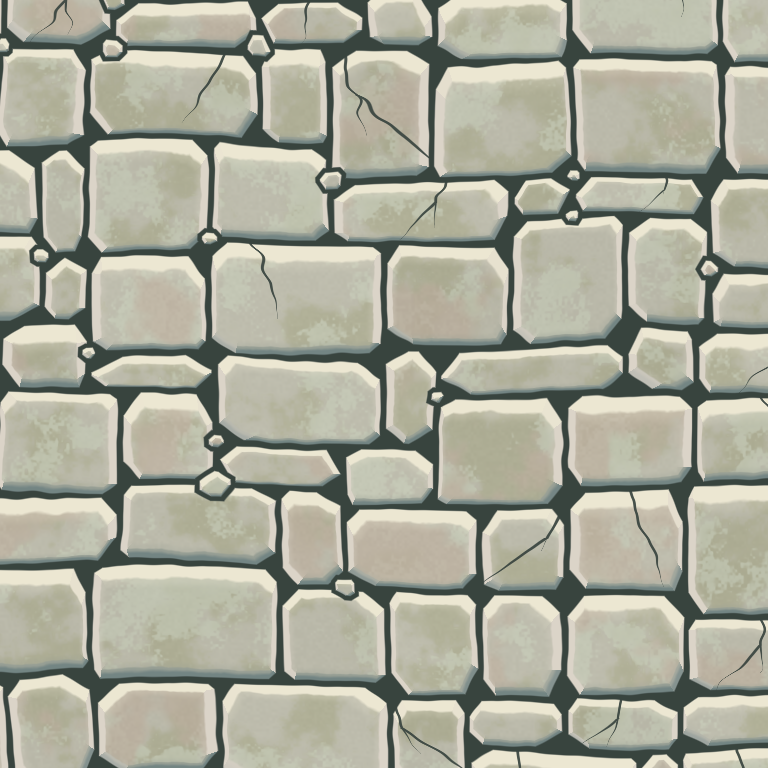
A three.js fragment shader for this texture:

```glsl
// Painted dry-stone wall: a jittered grid whose joints alternate direction gives
// unequal blocks; each becomes a chamfered, bevelled stone lit from the top left,
// with mottled faces, cracks, and pebbles wedged into the junctions.

varying vec2 vUv;

const vec2 GRID = vec2(6.5, 8.8);
const float GAP = 0.0036;

const vec3 JOINT = vec3(0.22, 0.265, 0.245);
const vec3 STONE = vec3(0.735, 0.73, 0.67);
const vec3 OLIVE = vec3(0.665, 0.665, 0.555);
const vec3 LICHEN = vec3(0.765, 0.785, 0.71);
const vec3 ROSE = vec3(0.735, 0.685, 0.62);
const vec3 CREAM = vec3(0.925, 0.905, 0.825);
const vec3 PALE = vec3(0.86, 0.83, 0.785);
const vec3 TEAL = vec3(0.45, 0.52, 0.515);
const vec3 SHADE = vec3(0.59, 0.62, 0.58);

float hash(vec2 p, float seed) {
  vec3 q = fract(p.xyx * vec3(0.1031, 0.1030, 0.0973) + seed * 0.0711);
  q += dot(q, q.yzx + 33.33);
  return fract((q.x + q.y) * q.z);
}

float noise(vec2 p) {
  vec2 i = floor(p);
  vec2 f = fract(p);
  f = f * f * (3.0 - 2.0 * f);
  return mix(mix(hash(i, 0.0), hash(i + vec2(1.0, 0.0), 0.0), f.x),
             mix(hash(i + vec2(0.0, 1.0), 0.0), hash(i + 1.0, 0.0), f.x), f.y);
}

float fbm(vec2 p) {
  return 0.55 * noise(p) + 0.28 * noise(p * 2.3 + 7.1) + 0.17 * noise(p * 5.9 + 3.7);
}

// Each grid vertex carries one joint: its shifted position on both axes.
vec2 jointAt(vec2 v) {
  return v + (hash(v, 1.0) - 0.5) * vec2(0.74, 0.64);
}

// Lower left (xy) and upper right (zw) of a block, in canvas units.
vec4 blockRect(vec2 cell) {
  vec2 bl = jointAt(cell);
  vec2 br = jointAt(cell + vec2(1.0, 0.0));
  vec2 tl = jointAt(cell + vec2(0.0, 1.0));
  vec2 tr = jointAt(cell + 1.0);
  bool even = mod(cell.x + cell.y, 2.0) < 0.5;
  vec4 r = even ? vec4(bl.x, br.y, tr.x, tl.y) : vec4(tl.x, bl.y, br.x, tr.y);
  return r / GRID.xyxy;
}

// Eight tilted planes: x = distance, y = depth in bevel widths, zw = facet normal.
vec4 stoneShape(vec2 p, vec2 extent, float chamfer, vec2 id) {
  vec4 s = vec4(-1.0, 9.0, 0.0, 0.0);
  float fit = clamp(min(extent.x, extent.y) / 0.04, 0.4, 1.0);
  for (int k = 0; k < 8; k++) {
    float side = float(k);
    float diagonal = mod(side, 2.0);
    float r = hash(id, side + 2.0);
    float angle = side * 0.785398;
    vec2 pivot = extent * floor(vec2(cos(angle), sin(angle)) * 1.2 + 0.5);
    angle += (r - 0.5) * mix(0.06, 0.7, diagonal);
    vec2 n = vec2(cos(angle), sin(angle));
    float cut = diagonal * chamfer * mix(0.25, 1.0, hash(id, side + 11.0));
    float d = dot(p - pivot, n) + cut;
    float width = (0.009 + 0.007 * max(n.y, 0.0)) * mix(0.65, 1.4, hash(id, side + 21.0));
    float depth = -d / (width * fit);
    s.x = max(s.x, d);
    if (depth < s.y) s.yzw = vec3(depth, n);
  }
  return s;
}

// Jagged crack from the top, bending away by kink below the fork; 1 inside.
float crack(vec2 p, float lean, float kink, float fork, float end, float seed) {
  float path = lean * p.y + 0.016 * (noise(vec2(p.y * 55.0, seed * 91.0)) - 0.5);
  path += max(fork - p.y, 0.0) * kink;
  float slope = lean - kink * step(p.y, fork);
  float d = abs(p.x - path) * inversesqrt(1.0 + slope * slope);
  float width = 0.0017 * smoothstep(end, end + 0.05, p.y);
  return (1.0 - smoothstep(width - 0.0008, width + 0.0008, d)) * step(end, p.y);
}

vec3 faceColor(vec2 p, vec2 id) {
  vec2 q = p + id * 3.7;
  float grain = noise(p * 260.0) - 0.5;
  float patches = fbm(q * 15.0) + grain * 0.12;
  vec3 c = mix(STONE, OLIVE, 0.75 * smoothstep(0.42, 0.66, patches));
  c = mix(c, LICHEN, 0.7 * smoothstep(0.54, 0.68, fbm(q * 17.0 + 31.0) + grain * 0.16));
  float rosy = step(0.6, hash(id, 41.0));
  c = mix(c, ROSE, rosy * 0.75 * smoothstep(0.42, 0.62, fbm(q * 12.0 + 57.0)));
  return c + grain * 0.018 + (hash(id, 42.0) - 0.5) * 0.03;
}

vec3 bevelColor(vec2 n, float depth) {
  vec3 lit = mix(PALE, CREAM, smoothstep(0.1, 0.7, n.y));
  vec3 shadow = mix(TEAL, SHADE, smoothstep(0.35, 0.85, depth));
  return mix(lit, shadow, smoothstep(0.4, 0.85, dot(n, vec2(0.35, -0.94))));
}

void main() {
  // Slow warp slants the joints, fine warp roughens the edges.
  vec2 p = vUv + 0.018 * (vec2(noise(vUv * 5.0), noise(vUv * 5.0 + 40.0)) - 0.5);
  p += 0.003 * (vec2(noise(vUv * 45.0), noise(vUv * 45.0 + 90.0)) - 0.5);

  // Find the enclosing block and the nearest pebble.
  vec2 home = floor(p * GRID);
  vec2 id = home;
  vec4 rect = blockRect(home);
  vec4 pebble = vec4(1.0, 9.0, 0.0, 0.0);
  vec2 pebbleId = home;
  for (int j = -1; j <= 1; j++) {
    for (int i = -1; i <= 1; i++) {
      vec2 cell = home + vec2(float(i), float(j));
      vec4 r = blockRect(cell);
      if (all(greaterThanEqual(p, r.xy)) && all(lessThan(p, r.zw))) { rect = r; id = cell; }
      float pick = hash(cell, 51.0);
      if (pick < 0.42) {
        float size = mix(0.008, 0.021, pow(hash(cell, 52.0), 2.0));
        vec4 s = stoneShape(p - r.xy, size * vec2(1.0, 0.85), size * 0.6, cell + 50.0);
        if (s.x < pebble.x) { pebble = s; pebbleId = cell + 50.0; }
      }
    }
  }

  vec2 local = p - 0.5 * (rect.xy + rect.zw);
  vec2 extent = 0.5 * (rect.zw - rect.xy) - GAP;
  vec4 s = stoneShape(local, extent, 0.019, id);
  s.x = max(s.x, 1.5 * GAP - pebble.x);

  // Cracks run through the wider blocks only.
  float cracks = 0.0;
  if (hash(id, 61.0) < 0.4 && extent.x > 0.04) {
    float seed = hash(id, 62.0);
    float lean = (hash(id, 63.0) - 0.5) * 1.1;
    float end = mix(-1.1, 0.1, hash(id, 64.0)) * extent.y;
    vec2 q = local - vec2((seed - 0.5) * extent.x, 0.0);
    cracks = crack(q, lean, 0.0, 0.0, end, seed);
    float kink = lean > 0.0 ? -0.9 : 0.9;
    float branch = crack(q, lean, kink, extent.y * 0.3, -extent.y, seed);
    cracks = max(cracks, branch * step(0.45, hash(id, 65.0)));
  }
  if (pebble.x < s.x) { s = pebble; id = pebbleId; cracks = 0.0; }

  // Paint face, bevel, cracks and joints.
  float depth = s.y + 0.4 * (fbm(p * 38.0) - 0.5);
  vec3 rim = bevelColor(s.zw, depth);
  vec3 color = mix(faceColor(p, id), rim, 0.22 * (1.0 - smoothstep(1.0, 1.9, depth)));
  color = mix(rim, color, smoothstep(0.86, 1.12, depth));
  color = mix(color, JOINT, cracks * 0.92);
  color = mix(color, JOINT, smoothstep(-0.0016, 0.0008, s.x));
  gl_FragColor = vec4(color, 1.0);
}
```
